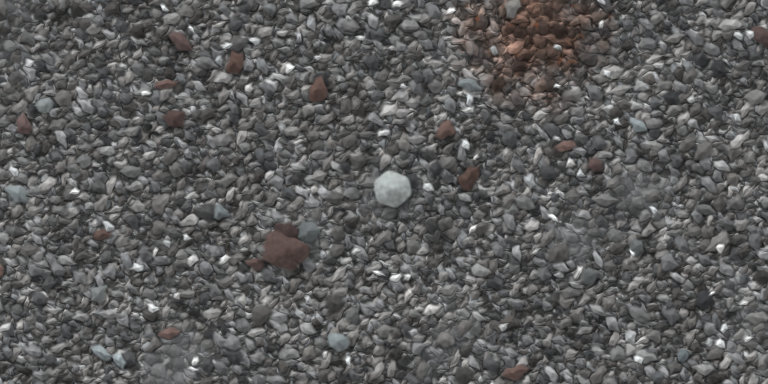
Write a WebGL 2 fragment shader that draws this texture.

```glsl
#version 300 es
precision highp float;

uniform vec2 u_resolution;
out vec4 fragColor;

// Lengths are in canvas heights
const float TAU = 6.2831853;
const int SIDES = 6;
const int GRAVEL_LAYERS = 4;
const float FINE_CELLS = 58.0;
const float COARSE_CELLS = 29.0;
const float SOFTNESS = 0.0042;
const float CORNER_SHARPNESS = 12.0;
const float SHADOW = 0.48;
const float RELIEF = 0.24;
const float ROUGHNESS = 0.2;
const float TONE_SPREAD = 0.52;
const float WARP = 0.009;
const float WARP_FREQUENCY = 42.0;
const float BROAD_SHADING = 0.30;
const float CLUMP_SHADING = 0.34;
const vec2 LIGHT = vec2(-0.3, 0.95);

const vec3 SOIL = vec3(0.25, 0.25, 0.247);
const vec3 GRAVEL = vec3(0.412, 0.413, 0.412);
const vec3 DUST = vec3(0.48, 0.49, 0.495);
const vec3 CHIP = vec3(0.75, 0.76, 0.76);
const vec3 SLATE = vec3(0.46, 0.485, 0.49);
const vec3 BROWN = vec3(0.335, 0.28, 0.268);
const vec3 PALE = vec3(0.60, 0.625, 0.62);
const vec3 RUST_TINT = vec3(0.98, 0.79, 0.71);
const vec3 RUST_FLECK = vec3(0.52, 0.30, 0.19);

const vec2 PALE_STONE = vec2(1.02, 0.51);
const vec2 BROWN_STONE = vec2(0.745, 0.345);
const vec2 RUST_CENTER = vec2(1.38, 0.91);
const float RUST_RADIUS = 0.24;

vec3 hash3(ivec2 cell, int seed) {
    uvec3 v = uvec3(uvec2(cell), uint(seed)) * 1664525u + 1013904223u;
    v.x += v.y * v.z; v.y += v.z * v.x; v.z += v.x * v.y;
    v ^= v >> 16u;
    v.x += v.y * v.z; v.y += v.z * v.x; v.z += v.x * v.y;
    return vec3(v >> 8u) / 16777216.0;
}

float gradientAt(ivec2 cell, vec2 offset) {
    return dot(hash3(cell, 0).xy * 2.0 - 1.0, offset);
}

float gradientNoise(vec2 p) {
    ivec2 c = ivec2(floor(p));
    vec2 f = fract(p);
    vec2 u = f * f * f * (f * (f * 6.0 - 15.0) + 10.0);
    float low = mix(gradientAt(c, f), gradientAt(c + ivec2(1, 0), f - vec2(1, 0)), u.x);
    float high = mix(gradientAt(c + ivec2(0, 1), f - vec2(0, 1)),
                     gradientAt(c + ivec2(1, 1), f - vec2(1, 1)), u.x);
    return mix(low, high, u.y);
}

float fbm(vec2 p) {
    float sum = 0.0, gain = 1.0;
    for (int k = 0; k < 4; k++) {
        sum += gain * gradientNoise(p);
        p = p * 2.03 + 7.7;
        gain *= 0.55;
    }
    return sum;
}

// One faceted stone with its contact shadow
void drawStone(inout vec3 ground, vec2 q, float radius, vec3 form, vec3 albedo) {
    if (dot(q, q) > 9.0 * radius * radius) return;
    float turn = (form.x - 0.5) * 2.6;
    mat2 spin = mat2(cos(turn), -sin(turn), sin(turn), cos(turn));
    float stretch = mix(1.0, 1.45, form.z);
    vec2 local = (spin * q) * vec2(1.0 / stretch, stretch);

    // Smooth maximum over jittered edges gives distance and slope
    float total = 0.0;
    vec2 slope = vec2(0.0);
    for (int k = 0; k < SIDES; k++) {
        float n = float(k + 1);
        float a = (n + 0.7 * fract(form.z * n * 7.31)) * TAU / float(SIDES);
        vec2 normal = vec2(cos(a), sin(a));
        float reach = 0.75 + 0.4 * fract(form.y * n * 17.3);
        float w = exp(CORNER_SHARPNESS * (dot(local, normal) / radius - reach));
        total += w;
        slope += w * normal;
    }
    float d = log(total) * radius / CORNER_SHARPNESS;
    float facing = dot((slope / total) * spin, LIGHT);

    float shade = smoothstep(0.5 * radius, 0.0, d) * (0.5 - 0.5 * facing);
    ground *= 1.0 - SHADOW * shade;
    float grit = gradientNoise(q * 80.0 + form.xy * 50.0);
    vec3 surface = albedo * (1.0 + RELIEF * facing + ROUGHNESS * grit);
    float edge = max(SOFTNESS, 0.7 / u_resolution.y);
    ground = mix(ground, surface, smoothstep(edge, -edge, d));
}

// Jittered grid of stones; radius is a fraction of a cell
void scatter(inout vec3 ground, vec2 p, float cells, float coverage, float radius,
             vec3 tint, float spread, int seed) {
    ivec2 home = ivec2(floor(p * cells));
    for (int j = -1; j <= 1; j++)
    for (int i = -1; i <= 1; i++) {
        ivec2 cell = home + ivec2(i, j);
        vec3 place = hash3(cell, seed);
        if (place.z > coverage) continue;
        vec3 form = hash3(cell, seed + 1);
        float tone = 1.0 + spread * (place.z / coverage + form.z - 1.0);
        vec3 albedo = tint * tone + (form.x - 0.5) * vec3(0.018, 0.0, -0.018);
        float size = radius * mix(0.65, 1.1, form.y) / cells;
        drawStone(ground, p - (vec2(cell) + place.xy) / cells, size, form, albedo);
    }
}

void main() {
    vec2 p = gl_FragCoord.xy / u_resolution.y;
    vec2 w = p * WARP_FREQUENCY;
    vec2 ragged = p + WARP * vec2(gradientNoise(w), gradientNoise(w + 31.4));
    vec3 color = SOIL * (1.0 + 0.5 * gradientNoise(p * 60.0));

    // Gravel bed, fine to coarse
    for (int k = 0; k < GRAVEL_LAYERS; k++) {
        float t = float(k) / float(GRAVEL_LAYERS - 1);
        scatter(color, ragged, mix(FINE_CELLS, COARSE_CELLS, t), mix(1.0, 0.45, t), 0.5,
                GRAVEL, TONE_SPREAD, 10 + 2 * k);
    }

    // Uneven ground and pale dust lying in patches
    color *= 1.0 + BROAD_SHADING * fbm(p * 4.0 + 2.6) + CLUMP_SHADING * fbm(p * 17.0);
    float dust = smoothstep(0.12, 0.75, fbm(p * 3.1 + 4.3));
    color = mix(color, DUST, 0.45 * dust);

    // Rust stain with warm flecks
    float stain = length((p - RUST_CENTER) * vec2(1.0, 1.2)) - 0.14 * fbm(p * 9.0);
    float rust = smoothstep(RUST_RADIUS, 0.06, stain);
    color *= mix(vec3(1.0), RUST_TINT, rust);
    color = mix(color, RUST_FLECK, 0.6 * rust * smoothstep(0.3, 0.6, fbm(p * 34.0)));

    // Scattered larger stones and bright chips
    scatter(color, ragged, 20.0, 0.08, 0.42, GRAVEL * 0.95, 0.5, 30);
    scatter(color, ragged, 8.0, 0.11, 0.21, BROWN, 0.3, 40);
    scatter(color, ragged, 7.0, 0.10, 0.17, SLATE, 0.3, 50);
    scatter(color, ragged, 22.0, 0.07, 0.25, CHIP, 0.25, 60);
    drawStone(color, ragged - BROWN_STONE, 0.056, vec3(0.4, 0.37, 0.6), BROWN);
    drawStone(color, p - PALE_STONE, 0.054, vec3(0.56, 0.004, 0.0), PALE);

    fragColor = vec4(clamp(color, 0.0, 1.0), 1.0);
}
```
